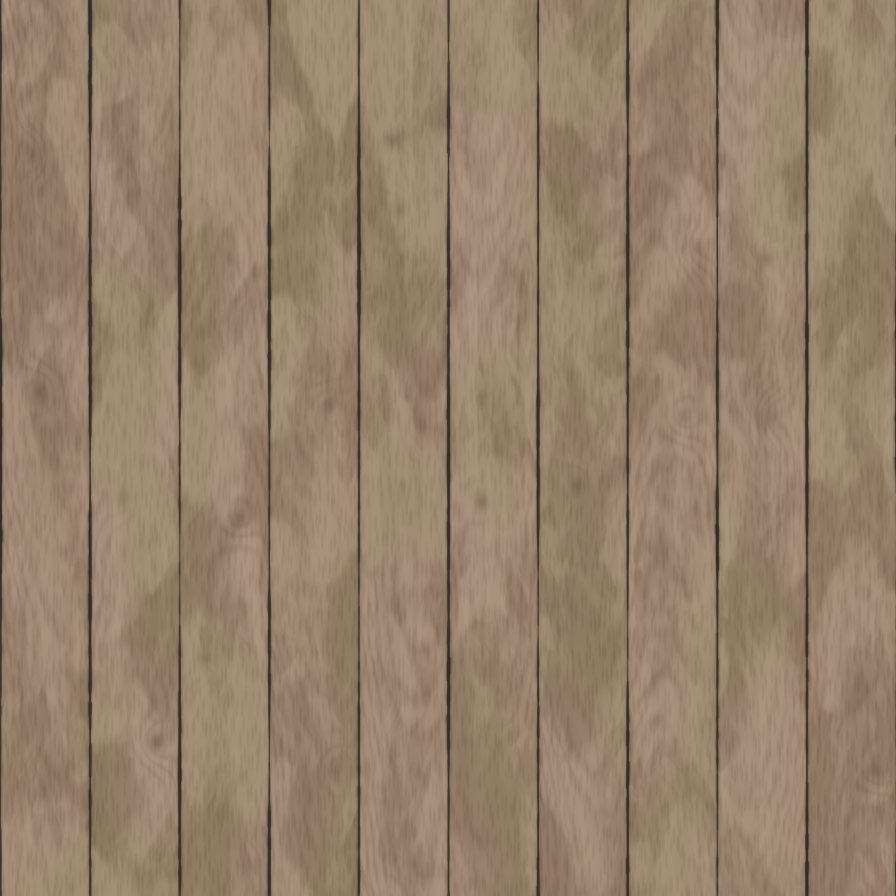
A WebGL 2 fragment shader for this texture:

```glsl
#version 300 es
precision highp float;

uniform vec2 u_resolution;
out vec4 outColor;

const float BOARDS = 10.0;
const float SEAM_SHIFT = 0.0006;
const float SEAM_MIN = 0.0006;      // half widths of the gap
const float SEAM_MAX = 0.0018;
const float SHADE_REACH = 0.0013;   // soft shadow beside the gap
const vec2 PATCH_SCALE = vec2(17.0, 8.0);
const vec2 PORE_SCALE = vec2(210.0, 32.0);
const vec2 STREAK_SCALE = vec2(120.0, 5.0);
const float RING_CURVE = 11.0;
const float RING_RISE = 13.0;
const int KNOTS = 2;
const vec3 DARK_WOOD = vec3(0.525, 0.435, 0.352);
const vec3 LIGHT_WOOD = vec3(0.655, 0.570, 0.480);
const vec3 OLIVE_TINT = vec3(-0.012, 0.000, -0.012);
const vec3 ROSE_TINT = vec3(0.006, -0.005, 0.004);
const vec3 KNOT_COLOR = vec3(0.39, 0.31, 0.235);
const vec3 GAP_COLOR = vec3(0.19, 0.175, 0.15);

float hash(vec2 p) {
    p = fract(p * vec2(0.1031, 0.1137));
    p += dot(p, p.yx + 33.33);
    return fract((p.x + p.y) * p.x * 91.7);
}

vec2 hash2(vec2 p) {
    return vec2(hash(p + 11.3), hash(p + 57.9));
}

// x: blended random value of nearby cells, y: distance to nearest point
vec2 cellular(vec2 p) {
    vec2 cell = floor(p), f = p - cell;
    float total = 0.0, weights = 0.0, nearest = 4.0;
    for (int j = -1; j <= 1; j++)
    for (int i = -1; i <= 1; i++) {
        vec2 o = vec2(i, j);
        vec2 d = o + hash2(cell + o) - f;
        float d2 = dot(d, d);
        float w = exp(-9.0 * d2);
        total += w * hash(cell + o + 3.7);
        weights += w;
        nearest = min(nearest, d2);
    }
    return vec2(total / max(weights, 1e-6), sqrt(nearest));
}

// Layered cells with wavy outlines
float blotches(vec2 p) {
    float sum = 0.0, amp = 0.5;
    for (int i = 0; i < 4; i++) {
        p += 0.13 * sin(p.yx * 3.1 + vec2(0.0, 1.7));
        sum += amp * cellular(p).x;
        p = p * 2.2 + 19.1;
        amp *= 0.55;
    }
    return sum;
}

// Growth rings bent around knots. x: ring line strength, y: knot mask
vec2 ringsAndKnots(float u, float y, float board) {
    float lean = hash(vec2(board, 4.0)) - 0.5;
    float rise = hash(vec2(board, 8.0)) < 0.5 ? -RING_RISE : RING_RISE;
    float mid = u - 0.5 * lean - 0.07 * sin(y * 9.0 + board * 2.3);
    float field = RING_CURVE * mid * mid + rise * y;
    field += 0.35 * sin(y * 23.0 + board) + 0.12 * sin(y * 71.0 + u * 9.0);
    float knot = 0.0;
    for (int i = 0; i < KNOTS; i++) {
        vec2 seed = vec2(board, float(i) + 21.0);
        vec2 center = vec2(0.6 * (hash(seed) - 0.5), BOARDS * hash(seed + 5.5));
        vec2 d = (vec2(u, y * BOARDS) - center) * vec2(1.0, 0.75);
        float d2 = dot(d, d);
        field += 2.5 * exp(-22.0 * d2);
        knot += (0.35 + 0.5 * hash(seed + 9.1)) * exp(-190.0 * d2);
    }
    float wave = 0.5 + 0.5 * sin(6.2832 * field);
    return vec2(wave * wave, min(knot, 1.0));
}

void main() {
    vec2 p = gl_FragCoord.xy / u_resolution;
    float x = (p.x - SEAM_SHIFT) * BOARDS;
    float board = floor(x);
    float u = fract(x) - 0.5;
    vec2 local = p + vec2(board * 3.17, hash(vec2(board, 1.0)) * 7.0);

    // Weathered patches and grain
    float patchTone = smoothstep(0.27, 0.66, blotches(local * PATCH_SCALE));
    float tint = cellular(local * PATCH_SCALE * 0.6 + 40.0).x;
    float streak = cellular(local * STREAK_SCALE).x - 0.5;
    float pore = 1.0 - smoothstep(0.12, 0.48, cellular(local * PORE_SCALE).y);
    vec2 grain = ringsAndKnots(u, p.y, board);
    float ringFade = mix(0.06, 0.24, smoothstep(0.3, 0.8, tint));

    float tone = 0.24 + 0.60 * patchTone + 0.20 * streak;
    tone += 0.14 * (hash(vec2(board, 2.0)) - 0.5);
    tone -= ringFade * (grain.x - 0.35) + 0.24 * (pore - 0.35);
    vec3 color = mix(DARK_WOOD, LIGHT_WOOD, tone);
    color += mix(OLIVE_TINT, ROSE_TINT, smoothstep(0.2, 0.7, tint));
    color = mix(color, KNOT_COLOR, 0.6 * grain.y);

    // Gaps between boards, uneven along their length
    float seam = floor(x + 0.5);
    float edge = (0.5 - abs(u)) / BOARDS;
    float wear = cellular(vec2(seam * 5.3, p.y * 9.0)).x;
    float nick = cellular(vec2(x * 12.0, p.y * 75.0)).x;
    float halfWidth = mix(SEAM_MIN, SEAM_MAX, wear) + 0.0006 * (nick - 0.5);
    float soft = 0.5 / u_resolution.x + 0.0003;
    float gap = 1.0 - smoothstep(halfWidth - soft, halfWidth + soft, edge);
    float shade = exp(-max(edge - halfWidth, 0.0) / SHADE_REACH);
    color *= 1.0 - shade * mix(0.12, 0.42, wear * nick + 0.25 * wear);
    color = mix(color, GAP_COLOR, gap * mix(0.8, 1.0, wear));

    outColor = vec4(color, 1.0);
}
```
